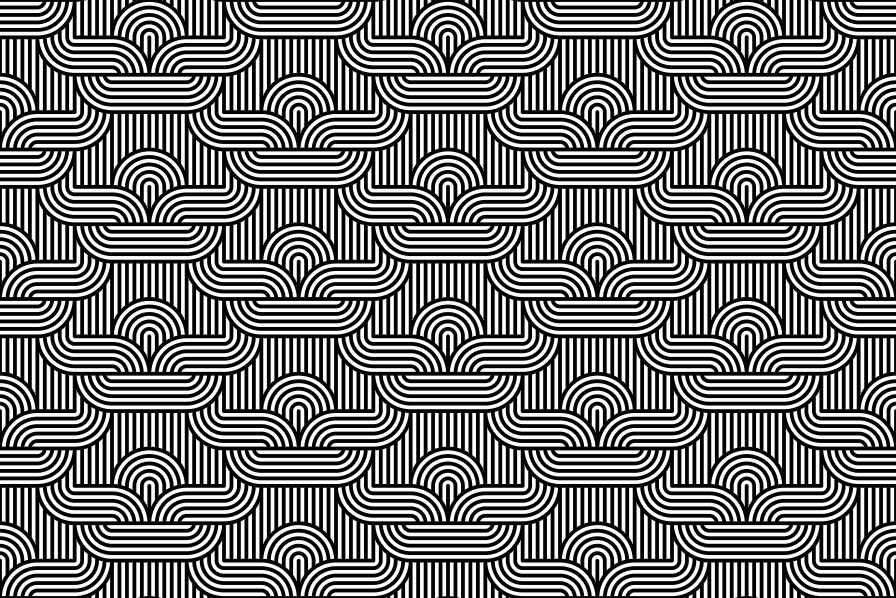
This pattern is drawn by a Shadertoy shader. Its source:

```glsl
// Half-drop pattern of striped domes, S-shaped wings and bowls on vertical stripes.
// Mirror and glide folds reduce the canvas to a strip two bands wide; each shape
// is then laid over the stripes as an edge distance that also spaces its own lines.

#define REPEATS vec2(3.0, 4.0)   // motifs across and down
#define BAND 5.0                 // stripes per band, also the arc radius
#define LINE_HALF 0.254          // half line width, in stripe periods
#define INK vec3(0.005)
#define PAPER vec3(0.995)

// Distance to the nearest line of a unit-spaced stripe set
float stripes(float t) {
    return abs(fract(t + 0.5) - 0.5);
}

// Lay a shape over what is below: striped inside, outlined just outside
float lay(float below, float edge) {
    return edge < 0.0 ? stripes(edge) : min(below, edge);
}

// Edge distance of a quarter disc opening towards dir, wrapped vertically
float quarterEdge(vec2 p, vec2 centre, vec2 dir) {
    float period = 4.0 * BAND;
    vec2 q = p - centre * BAND;
    q.y = mod(q.y + 0.5 * period, period) - 0.5 * period;
    q *= dir;
    return min(q.x, q.y) < 0.0 ? 1e3 : length(q) - BAND;
}

// Fold into x in [0, 2 bands], y in [0, 4 bands] measured downwards
vec2 foldMotif(vec2 p) {
    p.x = abs(mod(p.x, 8.0 * BAND) - 4.0 * BAND);
    if (p.x > 2.0 * BAND) p = vec2(4.0 * BAND - p.x, p.y + 2.0 * BAND);
    return vec2(p.x, mod(p.y, 4.0 * BAND));
}

// Distance to the nearest line centre, in stripe periods
float lineDistance(vec2 p) {
    float d = stripes(p.x);
    d = lay(d, quarterEdge(p, vec2(0.0, 1.0), vec2(1.0, -1.0)));   // dome
    d = lay(d, quarterEdge(p, vec2(1.0, 2.0), vec2(-1.0, -1.0)));  // wing root
    d = lay(d, quarterEdge(p, vec2(2.0, 3.0), vec2(-1.0, 1.0)));   // wing tip
    d = lay(d, quarterEdge(p, vec2(1.0, 2.0), vec2(1.0, 1.0)));    // bowl corner

    // Straight part of the bowl (inner column) or of the wing (outer column)
    float middle = (p.x < BAND ? 2.5 : 1.5) * BAND;
    return lay(d, abs(p.y - middle) - 0.5 * BAND);
}

void mainImage(out vec4 fragColor, in vec2 fragCoord) {
    vec2 uv = fragCoord / iResolution.xy;
    vec2 size = REPEATS * vec2(8.0, 4.0) * BAND;
    vec2 p = vec2(uv.x, 1.0 - uv.y) * size;

    // Box-filtered line edge, one pixel wide
    float pixel = size.x / iResolution.x;
    float paper = clamp((lineDistance(foldMotif(p)) - LINE_HALF) / pixel + 0.5, 0.0, 1.0);
    fragColor = vec4(mix(INK, PAPER, paper), 1.0);
}
```
